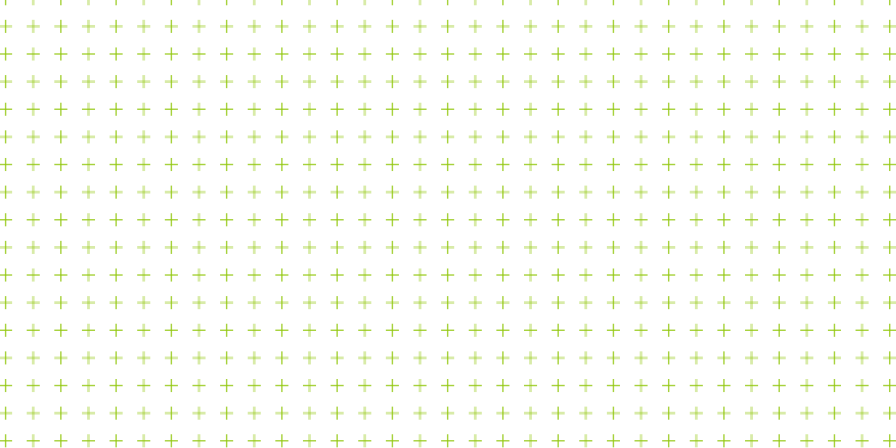
Give the GLSL for this pattern, as a Shadertoy shader.

```glsl
#define PITCH 0.06167
#define FIRST_CROSS vec2(0.0125, 0.0161)
#define ARM_HALF_LENGTH 0.0146
#define CRISP_HALF_WIDTH 0.0016
#define SOFT_HALF_WIDTH 0.0031
#define CRISP_INK 0.80
#define SOFT_INK 0.36
#define LIME vec3(0.57, 0.78, 0.05)
#define PAPER vec3(1.0)

// Share of a pixel's span covered by a centred segment
float spanCoverage(float x, float halfSize, float pixel) {
    float upper = min(x + 0.5 * pixel, halfSize);
    float lower = max(x - 0.5 * pixel, -halfSize);
    return max(upper - lower, 0.0) / pixel;
}

// Stroke along the first axis; odd lines are wider and paler
float strokeInk(float along, float across, float parity, float pixel) {
    float halfWidth = mix(CRISP_HALF_WIDTH, SOFT_HALF_WIDTH, parity);
    float ink = mix(CRISP_INK, SOFT_INK, parity);
    return ink * spanCoverage(along, ARM_HALF_LENGTH, pixel)
               * spanCoverage(across, halfWidth, pixel);
}

void mainImage(out vec4 fragColor, in vec2 fragCoord) {
    float pixel = 1.0 / iResolution.y;
    vec2 grid = (fragCoord * pixel - FIRST_CROSS) / PITCH;

    // Nearest cross centre and its column and row parity
    vec2 cell = floor(grid + 0.5);
    vec2 offset = (grid - cell) * PITCH;
    vec2 parity = mod(cell, 2.0);

    float horizontal = strokeInk(offset.x, offset.y, parity.y, pixel);
    float vertical = strokeInk(offset.y, offset.x, parity.x, pixel);

    // Translucent strokes build up where they overlap
    float ink = 1.0 - (1.0 - horizontal) * (1.0 - vertical);
    fragColor = vec4(mix(PAPER, LIME, ink), 1.0);
}
```
